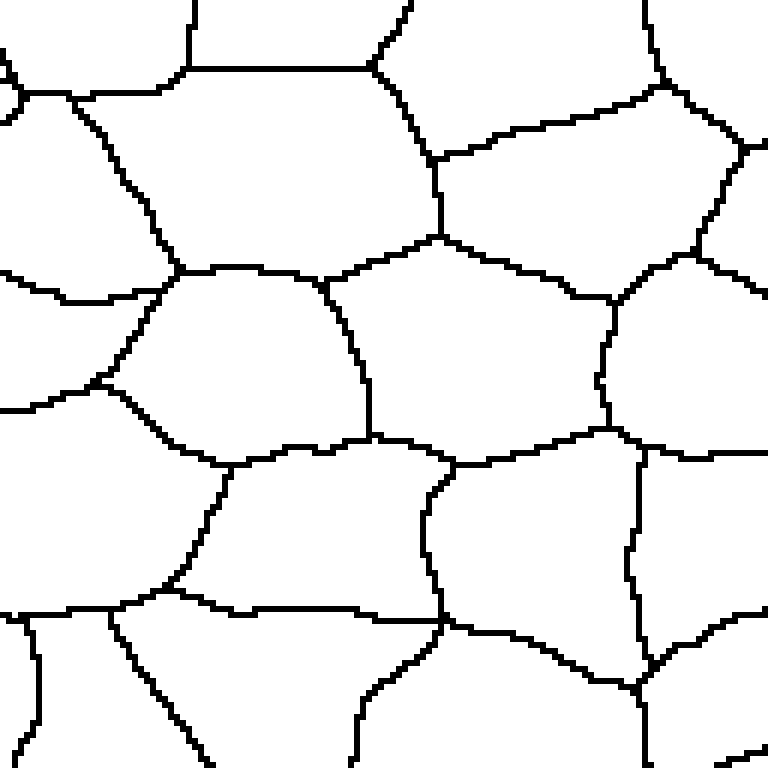
Reproduce this pattern procedurally as a WebGL 2 fragment shader.

```glsl
#version 300 es
precision highp float;

uniform vec2 u_resolution;
out vec4 fragColor;

#define BLOCKS 128.0           // square blocks across the canvas
#define CELLS vec2(3.4, 4.6)   // grains across and up
#define JITTER 0.86            // scatter of the grain centres
#define BEND_FREQ 5.0
#define BEND_AMOUNT 0.055
#define WIGGLE_FREQ 17.0
#define WIGGLE_AMOUNT 0.013
#define SEED 23.0

const vec3 GRAIN_COLOR = vec3(1.0);
const vec3 BORDER_COLOR = vec3(0.0);

// Integer hash: two values in 0..1 for each lattice point
vec2 hash2(vec2 lattice) {
    uvec2 h = uvec2(ivec2(lattice + SEED * 37.0 + 500.0));
    h = h * 1664525u + 1013904223u;
    h.x += h.y * 1664525u;
    h.y += h.x * 1664525u;
    h ^= h >> 16u;
    h.x += h.y * 1664525u;
    h.y += h.x * 1664525u;
    h ^= h >> 16u;
    return vec2(h & 65535u) / 65535.0;
}

float cornerSlope(vec2 lattice, vec2 offset) {
    float angle = 6.28319 * hash2(lattice).x;
    return dot(vec2(cos(angle), sin(angle)), offset);
}

float gradientNoise(vec2 p) {
    vec2 i = floor(p);
    vec2 f = p - i;
    vec2 w = f * f * f * (f * (f * 6.0 - 15.0) + 10.0);
    vec2 e = vec2(1.0, 0.0);
    float low = mix(cornerSlope(i, f), cornerSlope(i + e, f - e), w.x);
    float high = mix(cornerSlope(i + e.yx, f - e.yx), cornerSlope(i + 1.0, f - 1.0), w.x);
    return mix(low, high, w.y);
}

vec2 noiseOffset(vec2 p) {
    return vec2(gradientNoise(p), gradientNoise(p + vec2(41.0, 83.0)));
}

// Lattice index of the grain that owns a point, with bent borders
vec2 grainAt(vec2 p) {
    vec2 warped = p + BEND_AMOUNT * noiseOffset(p * BEND_FREQ)
                    + WIGGLE_AMOUNT * noiseOffset(p * WIGGLE_FREQ + 120.0);
    vec2 q = warped * CELLS;
    vec2 home = floor(q);
    vec2 owner = home;
    float nearest = 1e5;
    for (int y = -1; y <= 1; y++) {
        for (int x = -1; x <= 1; x++) {
            vec2 cell = home + vec2(x, y);
            vec2 toCentre = cell + 0.5 + JITTER * (hash2(cell + 200.0) - 0.5) - q;
            float d = dot(toCentre, toCentre);
            if (d < nearest) {
                nearest = d;
                owner = cell;
            }
        }
    }
    return owner;
}

// A block is border when its corners lie in different grains
float borderBlock(vec2 block) {
    vec2 first = grainAt(block / BLOCKS);
    for (int k = 1; k < 4; k++) {
        vec2 corner = block + vec2(k & 1, k >> 1);
        if (grainAt(corner / BLOCKS) != first) return 1.0;
    }
    return 0.0;
}

void main() {
    float canvasSize = min(u_resolution.x, u_resolution.y);

    // Four samples per pixel smooth block edges that cross a pixel
    float border = 0.0;
    for (int s = 0; s < 4; s++) {
        vec2 shift = 0.5 * vec2(s & 1, s >> 1) - 0.25;
        vec2 uv = (gl_FragCoord.xy + shift) / canvasSize;
        border += 0.25 * borderBlock(floor(uv * BLOCKS));
    }
    fragColor = vec4(mix(GRAIN_COLOR, BORDER_COLOR, border), 1.0);
}
```
